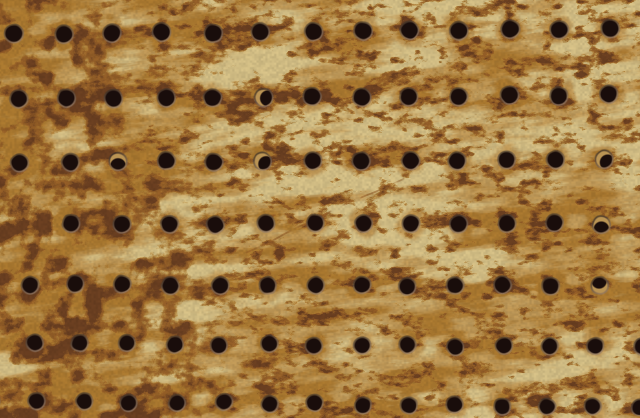
A WebGL 1 fragment shader for this texture:

```glsl
precision highp float;
// Rusted, cream-painted sheet metal punched with 13 x 7 round holes.
// A slightly fanned grid finds the nearest hole; layered noise makes stains,
// streaks and specks, heavier on the left and around each hole.

uniform vec2 u_resolution;

#define ASPECT 1.53
#define PITCH 0.1189
#define PITCH_SHRINK 0.0013
#define HOLE_RADIUS 0.0195
#define HOLE_JITTER 0.010
#define HALO_RADIUS 0.047
#define RIM_WIDTH 0.004
#define CHIP_CHANCE 0.08
#define MISSING_HOLE vec2(-6.0, 3.0)

const vec3 CREAM = vec3(0.81, 0.73, 0.51);
const vec3 TAN   = vec3(0.73, 0.58, 0.33);
const vec3 OCHRE = vec3(0.65, 0.46, 0.18);
const vec3 RUST  = vec3(0.55, 0.34, 0.14);
const vec3 SCAB  = vec3(0.38, 0.22, 0.12);
const vec3 STEEL = vec3(0.52, 0.44, 0.38);
const vec3 VOID  = vec3(0.10, 0.05, 0.045);

float hash(vec2 p) {
  return fract(sin(dot(p, vec2(127.1, 311.7))) * 43758.5);
}

float noise(vec2 p) {
  vec2 i = floor(p), f = fract(p);
  f = f * f * (3.0 - 2.0 * f);
  return mix(mix(hash(i), hash(i + vec2(1.0, 0.0)), f.x),
             mix(hash(i + vec2(0.0, 1.0)), hash(i + vec2(1.0, 1.0)), f.x), f.y);
}

float fbm(vec2 p) {
  float sum = 0.0, amp = 0.516;
  for (int i = 0; i < 5; i++) {
    sum += amp * noise(p);
    p = mat2(1.6, 1.2, -1.2, 1.6) * p + 7.3;
    amp *= 0.5;
  }
  return sum;
}

float segmentDistance(vec2 p, vec2 a, vec2 b) {
  vec2 pa = p - a, ba = b - a;
  return length(pa - ba * clamp(dot(pa, ba) / dot(ba, ba), 0.0, 1.0));
}

void main() {
  // Height is one unit, y runs downward
  vec2 uv = gl_FragCoord.xy / u_resolution;
  vec2 p = vec2(uv.x * ASPECT, 1.0 - uv.y);
  float px = 1.0 / u_resolution.y;

  // Nearest hole: rows tighten downward, columns fan around the centre
  float row = floor((p.y - 0.0757) / 0.153 + 0.5);
  float pitch = PITCH - PITCH_SHRINK * row;
  float across = (p.x - 0.745 - 0.0016 * row) / pitch;
  float column = floor(across + 0.5);
  float tilt = 0.00038 * row - 0.00116;
  float rowY = 0.0757 + (0.158 - 0.0016 * row) * row;
  float rowOffset = p.y - rowY - across * tilt;
  vec2 id = vec2(column, row);
  vec2 jitter = vec2(hash(id + 3.1), hash(id + 8.7)) - 0.5;
  vec2 v = vec2((across - column) * pitch, p.y - rowY - column * tilt)
         - HOLE_JITTER * jitter * vec2(1.0, 0.5);
  float present = step(0.5, distance(id, MISSING_HOLE));
  float radius = HOLE_RADIUS - 0.0003 * row;
  float wobble = 0.002 * (noise(p * 70.0) - 0.5);
  float d = length(v) - radius + wobble;

  // Noise layers
  float cloud = fbm(p * vec2(5.0, 6.0) + 2.0);
  float streak = fbm(vec2(p.x * 8.0, (p.y + 0.1 * p.x) * 36.0) + 11.0);
  float age = 1.0 - smoothstep(0.0, 0.65,
      p.x - 0.2 * smoothstep(0.4, 1.0, p.y) + 0.7 * (cloud - 0.5));
  float speck = fbm(p * vec2(36.0, 62.0) + 23.0);
  float blotch = fbm(p * 27.0 + 41.0);

  // Rust around the holes and along the rows
  float spread = length(v) + 0.03 * (blotch - 0.5);
  float halo = 1.0 - smoothstep(radius * 0.8, HALO_RADIUS, spread);
  halo *= present * (0.55 + 0.35 * hash(id + 5.0) + 0.2 * step(row, 1.5));
  float band = exp(-pow(rowOffset / 0.024, 2.0)) * smoothstep(0.4, 0.65, streak);

  // Stained paint
  float stain = smoothstep(0.38, 0.72, 0.5 * cloud + 0.5 * streak + 0.15 * age);
  stain = clamp(stain + 0.8 * halo + 0.35 * band, 0.0, 1.0);
  vec3 color = mix(CREAM, TAN, smoothstep(0.0, 0.5, stain));
  color = mix(color, OCHRE, smoothstep(0.5, 1.0, stain));

  // Rust specks, deepening to dark scabs
  float decay = mix(speck, blotch, age) + 0.45 * (streak - 0.5)
              + 0.12 * age + 0.09 * halo + 0.06 * band;
  color = mix(color, OCHRE, 0.75 * smoothstep(0.51, 0.62, decay));
  color = mix(color, RUST, 0.85 * smoothstep(0.58, 0.68, decay));
  color = mix(color, SCAB, 0.85 * smoothstep(0.68, 0.80, decay));

  // Long shallow scratch
  float scratch = segmentDistance(p + 0.004 * noise(p * 14.0),
                                  vec2(0.59, 0.605), vec2(0.968, 0.428));
  color = mix(color, RUST, 0.55 * (1.0 - smoothstep(0.0006, 0.0012 + px, scratch))
                           * smoothstep(0.25, 0.6, noise(p * 40.0)));
  color *= 0.94 + 0.12 * noise(p * 190.0);

  // Worn steel rim, lit on its lower edge
  float lit = 0.75 + 0.35 * dot(normalize(v + 0.00001), vec2(0.4, 0.9));
  float rim = 1.0 - smoothstep(RIM_WIDTH - px, RIM_WIDTH + px, d);
  color = mix(color, STEEL * lit, 0.7 * rim * present);

  // Dark opening, sometimes with a pale sliver of backing
  float angle = 6.2832 * hash(id + 17.0);
  float sliver = length(v - 0.011 * vec2(cos(angle), sin(angle))) - radius;
  float chipped = step(hash(id + 29.0), CHIP_CHANCE);
  vec3 inside = mix(VOID, TAN, chipped * smoothstep(-px, px, sliver));
  color = mix(color, inside, present * (1.0 - smoothstep(-px, px, d)));

  gl_FragColor = vec4(color, 1.0);
}
```
